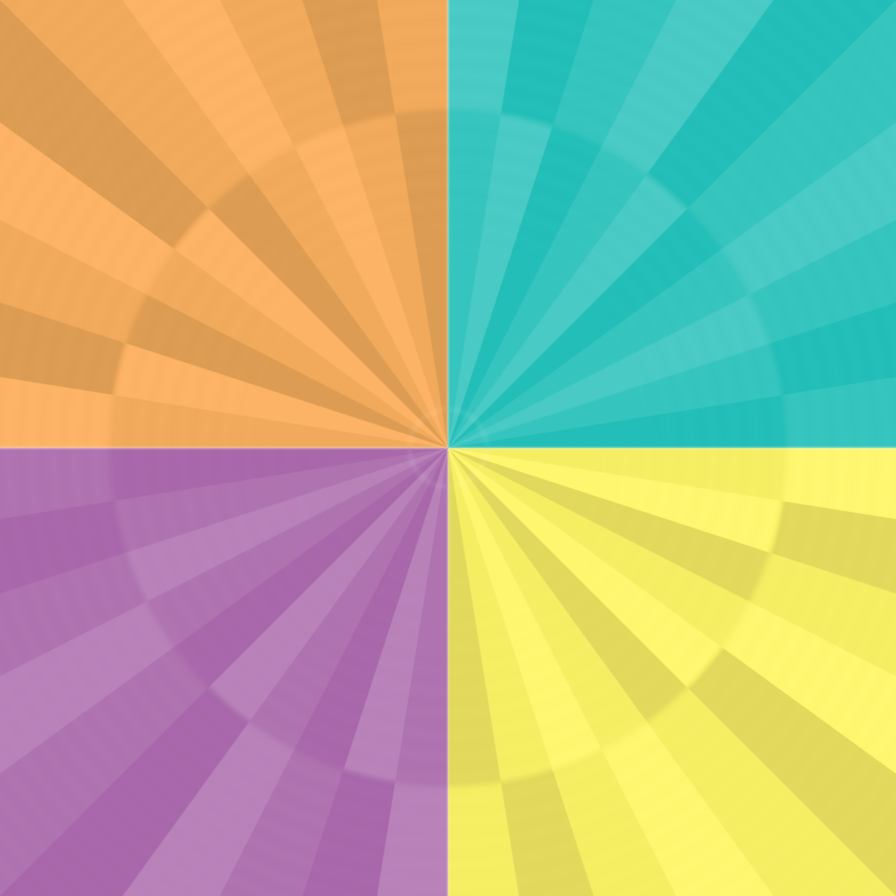
This background is drawn by a three.js fragment shader. Its source:

```glsl
// Four coloured quadrants crossed by a three-tone sunburst that steps sideways at a ring.
#define WEDGES 10.0        // rays in each quadrant
#define RING_RADIUS 0.3775 // where the rays step by one wedge
#define RING_SOFT 0.006
#define HUB_RADIUS 0.043   // faint circle around the centre
#define HUB_WIDTH 0.0035
#define HUB_GLOW 0.07
#define SEAM_WIDTH 0.0016  // pale line between quadrants
#define SEAM_GLOW 0.28
#define EDGE 0.0012        // half width of smoothed edges
#define RIPPLE 0.003       // strength of the faint concentric texture

varying vec2 vUv;

const float QUARTER_TURN = 1.5707963;

// Tone of one wedge: 1 light, 0 middle, -1 dark.
float wedgeTone(float index) {
  float k = mod(index + 0.5, WEDGES) - 0.5;
  float kind = mod(floor(k + 0.5), 3.0);
  if (k > 6.5) kind = abs(k - 8.0) < 0.5 ? 1.0 : 2.0;
  return kind < 0.5 ? 1.0 : (kind < 1.5 ? -1.0 : 0.0);
}

// Tone along the turn, blended over the nearest wedge border.
float rayTone(float turn, float blend) {
  float border = floor(turn + 0.5);
  float side = smoothstep(-blend, blend, turn - border);
  return mix(wedgeTone(border - 1.0), wedgeTone(border), side);
}

vec3 shade(vec3 dark, vec3 middle, vec3 light, float tone) {
  return tone < 0.0 ? mix(middle, dark, -tone) : mix(middle, light, tone);
}

float bump(float x, float width) {
  return exp(-x * x / (width * width));
}

void main() {
  vec2 p = vUv - 0.5;
  float radius = max(length(p), 0.0001);

  // Clockwise turn from the top, counted in wedges
  float wedgeAngle = QUARTER_TURN / WEDGES;
  float turn = atan(p.x, p.y) / wedgeAngle;
  float blend = min(EDGE / (radius * wedgeAngle), 0.5);

  // Rays inside the ring lie one wedge further round
  float outside = smoothstep(-RING_SOFT, RING_SOFT, radius - RING_RADIUS);
  float tone = mix(rayTone(turn - 1.0, blend), rayTone(turn, blend), outside);

  // Quadrant colours
  vec3 orange = shade(vec3(0.863, 0.612, 0.325), vec3(0.945, 0.667, 0.357),
                      vec3(0.992, 0.702, 0.400), tone);
  vec3 teal = shade(vec3(0.137, 0.745, 0.722), vec3(0.212, 0.773, 0.745),
                    vec3(0.290, 0.792, 0.769), tone);
  vec3 purple = shade(vec3(0.660, 0.406, 0.667), vec3(0.686, 0.451, 0.692),
                      vec3(0.722, 0.510, 0.727), tone);
  vec3 yellow = shade(vec3(0.884, 0.850, 0.363), vec3(0.962, 0.932, 0.388),
                      vec3(1.000, 0.965, 0.440), tone);

  float right = smoothstep(-EDGE, EDGE, p.x);
  float top = smoothstep(-EDGE, EDGE, p.y);
  vec3 color = mix(mix(purple, yellow, right), mix(orange, teal, right), top);

  // Concentric texture, hub circle and seams
  color += RIPPLE * sin(radius * 260.0) * smoothstep(0.1, 0.3, radius);
  float hub = HUB_GLOW * bump(radius - HUB_RADIUS, HUB_WIDTH);
  float seam = SEAM_GLOW * max(bump(p.x, SEAM_WIDTH), bump(p.y, SEAM_WIDTH));
  color = mix(color, vec3(1.0), max(hub, seam));

  gl_FragColor = vec4(color, 1.0);
}
```
